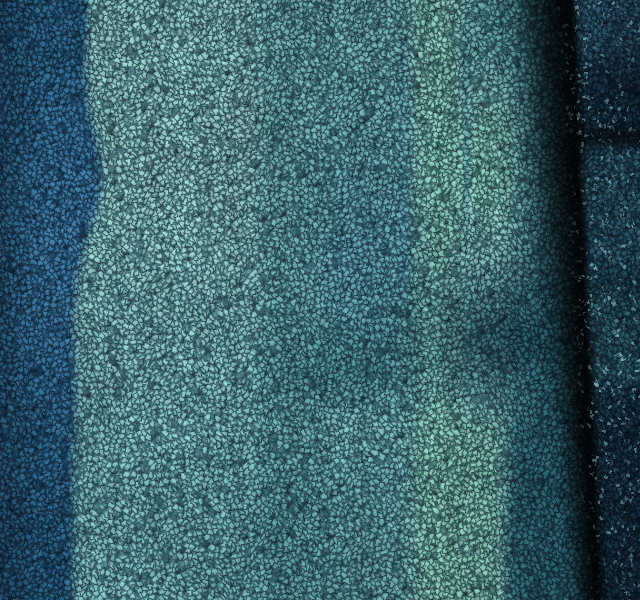
Reproduce this texture procedurally as a Shadertoy shader.

```glsl
// Pebbled teal hide with a blue left strip, soft vertical bands and a dark fold at right

vec2 hash2(vec2 p) {
    vec3 q = fract(p.xyx * vec3(0.1031, 0.1030, 0.0973));
    q += dot(q, q.yzx + 33.33);
    return fract((q.xx + q.yz) * q.zy);
}

float band(float v, float a, float b, float soft) {
    return smoothstep(a - soft, a + soft, v) - smoothstep(b - soft, b + soft, v);
}

float glow(vec2 p, vec2 center, vec2 radius) {
    vec2 d = (p - center) / radius;
    return exp(-dot(d, d));
}

// Cellular grain: x = raised height, y = slope toward the light, z = random per pebble
vec3 pebbles(vec2 p) {
    vec2 cell = floor(p), local = fract(p), nearest = vec2(0.0);
    float f1 = 9.0, f2 = 9.0, id = 0.0;
    for (int j = -1; j <= 1; j++) {
        for (int i = -1; i <= 1; i++) {
            vec2 o = vec2(i, j);
            vec2 rnd = hash2(cell + o + 71.0);
            vec2 d = o + rnd - local;
            float dist = length(d);
            if (dist < f1) {
                f2 = f1;
                f1 = dist;
                nearest = d;
                id = fract(rnd.x * 7.3 + rnd.y * 3.7);
            } else {
                f2 = min(f2, dist);
            }
        }
    }
    float height = smoothstep(-0.05, 0.6, f2 - f1) * smoothstep(1.0, 0.25, f1);
    return vec3(height, dot(nearest, vec2(0.5, -0.85)), id);
}

// Layered sines for slow, uneven dye
float mottle(vec2 p) {
    float sum = 0.0, amp = 0.5;
    for (int i = 0; i < 4; i++) {
        sum += amp * sin(p.x + 1.7 * sin(p.y * 0.8)) * sin(p.y + 1.3 * sin(p.x * 0.7));
        p = mat2(1.5, 1.1, -1.1, 1.5) * p + 2.3;
        amp *= 0.6;
    }
    return sum;
}

vec3 mainDye(vec2 uv) {
    float x = uv.x, y = uv.y;
    vec3 col = mix(vec3(0.36, 0.56, 0.57), vec3(0.40, 0.58, 0.57), smoothstep(0.1, 0.8, y));
    col += 0.03 * glow(uv, vec2(0.28, 0.62), vec2(0.17, 0.3));
    // Darker and bluer center
    col = mix(col, vec3(0.30, 0.50, 0.51), 0.7 * band(x, 0.405, 0.64, 0.018));
    col = mix(col, vec3(0.25, 0.45, 0.52), 0.65 * glow(uv, vec2(0.57, 0.56), vec2(0.10, 0.24)));
    col = mix(col, vec3(0.20, 0.40, 0.43), 0.6 * glow(uv, vec2(0.54, 0.39), vec2(0.13, 0.07)));
    col = mix(col, vec3(0.23, 0.43, 0.46), 0.45 * glow(uv, vec2(0.45, 0.08), vec2(0.10, 0.2)));
    col = mix(col, vec3(0.38, 0.58, 0.57), 0.6 * glow(uv, vec2(0.57, 0.28), vec2(0.08, 0.05)));
    // Green bands
    col = mix(col, vec3(0.39, 0.60, 0.55), 0.65 * band(x, 0.65, 0.72, 0.03));
    col = mix(col, vec3(0.25, 0.46, 0.47), 0.8 * smoothstep(0.70, 0.76, x) * smoothstep(0.74, 0.97, y));
    col = mix(col, vec3(0.38, 0.60, 0.54), 0.7 * glow(uv, vec2(0.755, 0.72), vec2(0.07, 0.11)));
    col = mix(col, vec3(0.40, 0.60, 0.54), 0.75 * band(x, 0.66, 0.79, 0.03) * smoothstep(0.37, 0.25, y));
    // Shadowed dip and right-hand falloff
    col = mix(col, vec3(0.09, 0.24, 0.29), 0.85 * glow(uv, vec2(0.82, 0.44), vec2(0.13, 0.10)));
    col = mix(col, vec3(0.12, 0.29, 0.34), 0.85 * smoothstep(0.78, 0.81, x) * smoothstep(0.45, 0.2, y));
    col = mix(col, vec3(0.13, 0.30, 0.35), 0.85 * smoothstep(0.77, 0.86, x));
    // Thin vertical streaks
    vec3 blueStreak = vec3(0.18, 0.39, 0.50);
    col = mix(col, blueStreak, 0.3 * band(x, 0.625, 0.641, 0.01) * band(y, 0.52, 0.93, 0.07));
    col = mix(col, blueStreak, 0.35 * band(x, 0.723, 0.731, 0.005) * band(y, 0.62, 0.97, 0.06));
    col += 0.08 * band(x, 0.776, 0.779, 0.0015) * band(y, 0.45, 0.73, 0.06);
    return col * (1.0 + 0.02 * sin(x * 95.0 + sin(x * 37.0)));
}

vec3 farSide(vec2 uv) {
    vec3 col = mix(vec3(0.06, 0.14, 0.19), vec3(0.12, 0.25, 0.31), band(uv.y, 0.54, 0.755, 0.03));
    col = mix(col, vec3(0.13, 0.27, 0.31), 0.8 * band(uv.y, 0.36, 0.52, 0.04));
    col = mix(col, vec3(0.12, 0.24, 0.31), 0.9 * smoothstep(0.84, 0.95, uv.y));
    return col * (1.0 - 0.5 * band(uv.y, 0.757, 0.79, 0.015));
}

void mainImage(out vec4 fragColor, in vec2 fragCoord) {
    vec2 uv = fragCoord / iResolution.xy;
    vec2 p = fragCoord / iResolution.y;
    float dye = mottle(p * 11.0);
    vec3 col = mainDye(uv) * (1.0 + 0.06 * dye);

    // Blue strip with a bulging edge
    float edge = 0.116 + 0.02 * smoothstep(0.5, 0.8, uv.y) + 0.03 * glow(uv, vec2(uv.x, 0.68), vec2(1.0, 0.1));
    vec3 blue = mix(vec3(0.12, 0.29, 0.40), vec3(0.19, 0.38, 0.51), glow(uv, vec2(0.11, 0.58), vec2(0.12, 0.33)));
    blue *= 0.82 + 0.18 * smoothstep(0.0, 0.07, uv.x);
    col = mix(col, blue, smoothstep(0.013, -0.013, uv.x - edge + 0.004 * dye));

    // Dark fold and the strip beyond it
    float fold = 0.922 - 0.043 * uv.y;
    float beyond = smoothstep(0.01, 0.03, uv.x - fold);
    float lit = smoothstep(-0.012, mix(0.04, 0.105, uv.y), fold - uv.x);
    col = mix(col * mix(0.08, 1.0, lit), farSide(uv) * (1.0 + 0.2 * dye), beyond);

    // Soft raised grain with ragged, slightly slanted pebbles
    vec2 warp = 0.004 * vec2(sin(p.y * 41.0 + 3.0 * dye), sin(p.x * 37.0 + 2.0 * dye));
    warp += 0.0013 * vec2(sin(p.y * 530.0 + 4.0 * sin(p.x * 190.0)), sin(p.x * 490.0 + 4.0 * sin(p.y * 210.0)));
    vec2 q = (p + warp) * mat2(1.0, 0.18, -0.12, 0.86);
    vec3 grain = pebbles(q * 118.0);
    float shade = mix(0.60, 1.30, grain.x) + 0.20 * (grain.z - 0.5) + 0.2 * grain.y;
    shade += 0.07 * mottle(p * 150.0);
    vec3 tint = mix(vec3(0.84, 0.97, 1.06), vec3(1.04, 0.99, 0.98), smoothstep(0.6, 1.15, shade));
    col *= shade * tint;

    // Fine pale flecks on and past the fold
    vec3 speck = pebbles(q * 150.0 + 17.0);
    float fleck = smoothstep(0.66, 0.95, speck.z) * smoothstep(0.25, 0.75, speck.x);
    col += vec3(0.30, 0.37, 0.37) * fleck * smoothstep(-0.02, 0.025, uv.x - fold) * (0.8 + 0.4 * dye);

    fragColor = vec4(clamp(col, 0.0, 1.0), 1.0);
}
```
